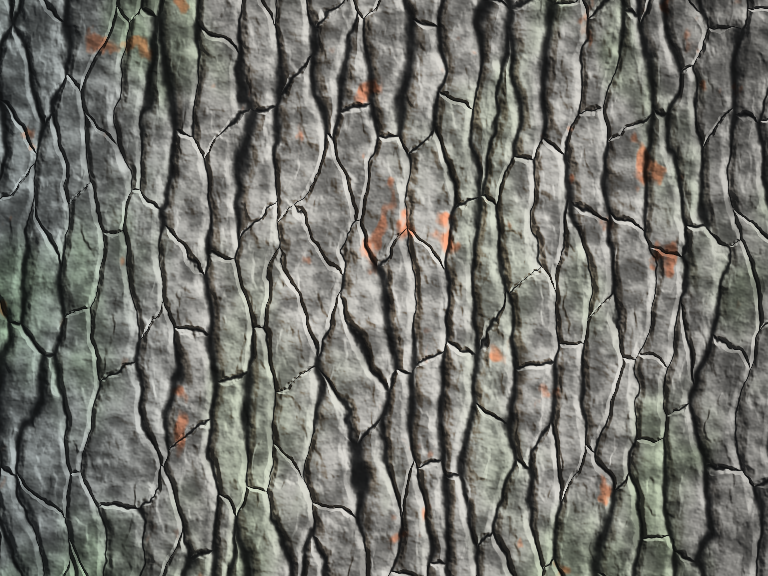
This texture is drawn by a Shadertoy shader. Its source:

```glsl
vec2 hash2(vec2 p) {
    vec3 q = fract(p.xyx * vec3(0.1031, 0.1030, 0.0973));
    q += dot(q, q.yzx + 33.33);
    return fract((q.xx + q.yz) * q.zy);
}

float noise(vec2 p) {
    vec2 cell = floor(p), f = fract(p);
    f = f * f * (3.0 - 2.0 * f);
    float low = mix(hash2(cell).x, hash2(cell + vec2(1, 0)).x, f.x);
    float high = mix(hash2(cell + vec2(0, 1)).x, hash2(cell + vec2(1, 1)).x, f.x);
    return mix(low, high, f.y);
}

float fbm(vec2 p) {
    float sum = 0.0, amplitude = 0.53;
    for (int i = 0; i < 4; i++) {
        sum += amplitude * noise(p);
        p = mat2(1.6, 1.2, -1.2, 1.6) * p + 17.3;
        amplitude *= 0.5;
    }
    return sum;
}

// Plate centres stay near their column, so the furrows run upward
vec2 plateCentre(vec2 cell) {
    return cell + 0.5 + (hash2(cell + 40.0) - 0.5) * vec2(0.6, 0.95);
}

// Distance to the plate border; level borders become thin cracks
float borderDistance(vec2 p) {
    vec2 home = floor(p), nearest = home;
    float best = 9.0;
    for (int k = 0; k < 9; k++) {
        vec2 cell = floor(p) + vec2(k % 3 - 1, k / 3 - 1);
        vec2 offset = plateCentre(cell) - p;
        if (dot(offset, offset) < best) {
            best = dot(offset, offset);
            nearest = cell;
        }
    }
    vec2 toNearest = plateCentre(nearest) - p;
    float border = 1.0;
    for (int k = 0; k < 25; k++) {
        if (k == 12) continue;
        vec2 toOther = plateCentre(nearest + vec2(k % 5 - 2, k / 5 - 2)) - p;
        vec2 normal = normalize(toOther - toNearest);
        float away = dot(0.5 * (toNearest + toOther), normal);
        border = min(border, away * mix(1.0, 8.0, pow(abs(normal.y), 4.0)));
    }
    return border;
}

// x: relief height, y: openness (0 inside a furrow), z: roughness
vec3 bark(vec2 p) {
    vec2 bent = p;
    bent.x += 0.10 * (fbm(p * vec2(6.0, 4.0)) - 0.5);
    bent += vec2(0.016, 0.024) * (vec2(fbm(p * vec2(34.0, 24.0)), fbm(p * 30.0 + 9.0)) - 0.5);
    float border = borderDistance(bent * vec2(17.0, 5.0) + 3.0);
    float width = mix(0.03, 0.25, smoothstep(0.15, 0.85, noise(p * vec2(14.0, 6.0) + 5.0)));

    float rough = fbm(p * vec2(30.0, 34.0) + 21.0);
    float flakes = smoothstep(0.44, 0.56, fbm(p * vec2(24.0, 15.0) + 60.0));
    float striae = noise(vec2(bent.x * 18.0, bent.y * 130.0 + 3.0 * rough));
    float height = 0.014 * smoothstep(0.0, width + 0.2, border)
                 + 0.013 * rough + 0.004 * flakes + 0.0016 * striae;
    return vec3(height, smoothstep(0.1 * width, width, border), rough);
}

void mainImage(out vec4 fragColor, in vec2 fragCoord) {
    vec2 uv = fragCoord / iResolution.xy;
    vec2 p = fragCoord / iResolution.y;

    // Light from the upper right over the relief
    vec3 surface = bark(p);
    float slope = (surface.x - bark(p + 0.0025 * vec2(0.75, 0.66)).x) / 0.0025;
    float tone = 0.60 + 0.34 * clamp(slope, -1.3, 1.1);
    tone *= mix(0.68, 1.25, smoothstep(0.25, 0.75, surface.z));
    tone *= mix(0.17, 1.0, surface.y);

    // Darker toward the sides
    float side = smoothstep(0.12, 0.75, length((uv - vec2(0.53, 0.5)) * vec2(1.25, 0.75)));
    tone *= mix(1.10, 0.68, side);
    tone = 0.05 + 0.84 * (1.0 - exp(-1.45 * max(tone, 0.0) * (0.5 + tone)));

    // Grey bark, brown in shaded slopes, moss at the sides, rare rust
    vec3 color = tone * mix(vec3(0.98, 1.01, 1.04), vec3(1.01, 1.0, 0.97), smoothstep(0.0, 0.3, tone));
    float shaded = smoothstep(0.1, 0.8, -slope) * surface.y * (1.0 - side);
    color *= mix(vec3(1.0), vec3(1.05, 0.96, 0.86), shaded);
    float moss = smoothstep(0.4, 0.7, fbm(p * vec2(7.0, 4.0) + 80.0)) * (0.3 + 0.7 * side);
    color *= mix(vec3(1.0), vec3(0.92, 1.02, 0.87), moss);
    color *= mix(vec3(1.0), vec3(0.95, 1.01, 1.04), smoothstep(0.3, 0.0, uv.x));
    float rust = smoothstep(0.73, 0.82, fbm(p * vec2(19.0, 13.0) + 130.0));
    color *= mix(vec3(1.0), vec3(1.15, 0.8, 0.65), rust);
    fragColor = vec4(clamp(color, 0.0, 1.0), 1.0);
}
```
